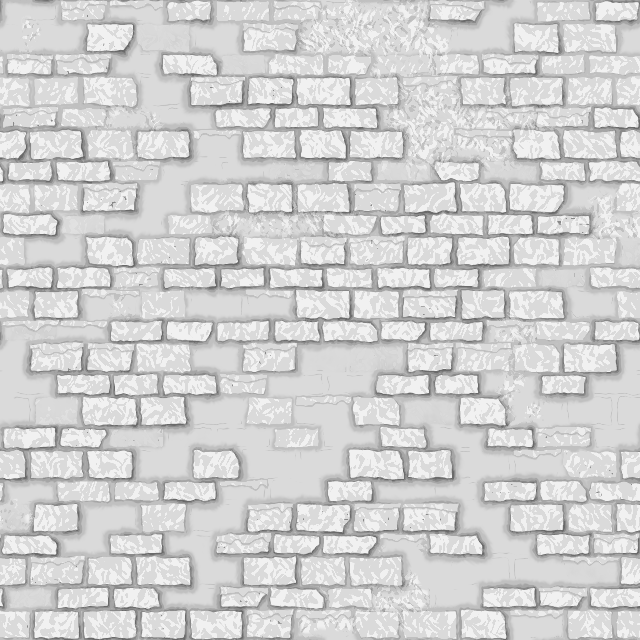
Write a Shadertoy shader that draws this texture map.

```glsl
// Weathered grey brick wall: alternating thin and tall courses of long and short
// bricks, partly buried in plaster. Every brick is a warped box distance with its
// own exposure, chips and plaster lip; joints shade outwards and tones are stepped.
#define PERIODS 6.0          // long + short brick pairs across
#define BRICK_SPLIT 0.54     // share of a pair taken by the long brick
#define ROW_SPLIT 0.42       // share of a course pair taken by the thin course
#define ROW_SHIFT 0.25       // sideways step from course to course
#define JOINT vec2(0.044, 0.032)
#define ROUGHNESS 0.022
#define SHADOW_DEPTH 4.1
#define SHADOW_REACH 0.037
#define CHIP_SHARE 0.25
#define LIP_SHARE 0.16
#define SCRATCH_LEVEL 0.5

float hash(vec2 p) {
    return fract(sin(dot(p, vec2(127.1, 311.7))) * 43758.5);
}

float noise(vec2 p) {
    vec2 i = floor(p), f = fract(p);
    f = f * f * (3.0 - 2.0 * f);
    return mix(mix(hash(i), hash(i + vec2(1, 0)), f.x),
               mix(hash(i + vec2(0, 1)), hash(i + vec2(1, 1)), f.x), f.y);
}

// Index of the strip at x, where strips of two widths alternate
float stripAt(float x, float split) {
    return 2.0 * floor(x) + step(split, fract(x));
}

// Start and width of strip i
vec2 stripSpan(float i, float split) {
    float odd = mod(i, 2.0);
    return vec2(floor(i * 0.5) + odd * split, mix(split, 1.0 - split, odd));
}

// Short curved brush strokes in two crossing directions
float strokes(vec2 p) {
    p += 0.06 * vec2(noise(p * 11.0), noise(p * 11.0 + 31.0));
    float a = noise(vec2(p.x + 0.5 * p.y, p.y - 0.5 * p.x) * vec2(46, 19));
    float b = noise(vec2(p.x - 0.8 * p.y, p.y + 0.8 * p.x) * vec2(40, 16) + 57.0);
    return mix(a, b, smoothstep(0.4, 0.6, noise(p * 9.0 + 11.0)));
}

float boxDistance(vec2 p, vec2 halfSize, float radius) {
    vec2 d = abs(p) - halfSize + radius;
    return length(max(d, 0.0)) + min(max(d.x, d.y), 0.0) - radius;
}

// Patches of scrubbed plaster
float scrubbed(vec2 q) {
    return smoothstep(0.8, 0.92, noise(q * 1.1 + 4.7) + 0.16 * (noise(q * 7.0) - 0.5));
}

// Tone 0 is the palest step, 5 the darkest
vec3 toneColor(float tone) {
    tone = clamp(tone, 0.0, 5.0);
    tone = floor(tone) + smoothstep(0.2, 0.8, fract(tone));
    return vec3(0.945 - 0.088 * tone - 0.0036 * tone * tone);
}

void mainImage(out vec4 fragColor, in vec2 fragCoord) {
    vec2 uv = fragCoord / iResolution.xy;
    vec2 q = PERIODS * vec2(uv.x, 1.0 - uv.y);
    float soft = 0.7 * PERIODS / iResolution.y;
    float row = stripAt(q.y * 2.0, ROW_SPLIT);
    vec2 warp = vec2(noise(q * 13.0), noise(q * 13.0 + 19.0)) - 0.5;
    warp += 0.5 * (vec2(noise(q * 31.0), noise(q * 31.0 + 43.0)) - 0.5);
    float grain = noise(q * 11.0 + 7.0);
    float cluster = noise(q * 8.0 + 23.0) - 0.5;
    float stroke = strokes(q);

    float shadow = 0.0, face = 0.0, scratch = 0.0, outline = 0.0;
    float speck = 0.0, lip = 0.0, lipShade = 0.0;

    for (int j = -1; j <= 1; j++)
    for (int k = -1; k <= 1; k++) {
        // Brick layout
        float r = row + float(j);
        float x = q.x - 0.01 - ROW_SHIFT * r;
        float b = stripAt(x, BRICK_SPLIT) + float(k);
        vec2 xs = stripSpan(b, BRICK_SPLIT);
        vec2 ys = 0.5 * stripSpan(r, ROW_SPLIT);
        vec2 id = vec2(mod(b, 2.0 * PERIODS), mod(r, 4.0 * PERIODS));
        vec3 rnd = vec3(hash(id + 3.0), hash(id + 37.0), hash(id + 71.0));
        vec2 p = vec2(x, q.y) - vec2(xs.x, ys.x) - 0.5 * vec2(xs.y, ys.y);
        float exposure = smoothstep(0.1, 0.7, rnd.x + 0.4 * (noise(id * 0.4) - 0.5));
        exposure *= 1.0 - 0.9 * scrubbed(q - p);

        // Uneven brick shape with an occasional broken corner
        vec2 halfSize = 0.5 * (vec2(xs.y, ys.y) - JOINT - 0.02 * rnd.yz);
        vec2 s = p + ROUGHNESS * warp;
        s += vec2(0.14 * s.y, 0.06 * s.x) * (rnd.zy - 0.5);
        float d = boxDistance(s, halfSize, 0.012);
        if (rnd.y < CHIP_SHARE) {
            vec2 corner = s * sign(rnd.xz - 0.5) - halfSize;
            d = max(d, dot(corner, vec2(0.83, 0.55)) + 0.03 + 0.04 * rnd.z);
        }

        // Joint shadow, heavier below and to the right, streaked by the brush
        float side = 0.95 + 0.25 * clamp((s.x + 2.0 * s.y) * 2.0, -1.0, 1.0);
        float fall = exp(-max(d, 0.0) / SHADOW_REACH);
        float streak = 0.5 + 0.5 * grain + 0.4 * stroke;
        shadow = max(shadow, exposure * side * SHADOW_DEPTH * fall * streak);
        outline = max(outline, exp(-abs(d) / 0.007) * smoothstep(0.35, 0.7, grain));

        // Brick face, scratches and pits
        float cover = smoothstep(soft, -soft, d) * smoothstep(0.05, 0.3, exposure);
        face = max(face, cover);
        float level = SCRATCH_LEVEL + 0.2 * (1.0 - exposure) + 0.16 * (rnd.y - 0.5) + 0.3 * cluster;
        scratch = max(scratch, cover * smoothstep(level - 0.07, level + 0.07, stroke));
        float pit = smoothstep(0.9, 0.96, noise(q * 39.0 + 5.0));
        speck = max(speck, cover * pit * step(0.75, rnd.z) * step(0.0, cluster));

        // Dripping plaster lip over the top edge
        if (rnd.z > 1.0 - LIP_SHARE) {
            float drip = noise(vec2(p.x * 17.0, rnd.x * 90.0));
            float bottom = 0.018 + 0.055 * drip * drip - halfSize.y;
            float e = max(abs(s.x) - halfSize.x - 0.015, max(s.y - bottom, -halfSize.y - 0.014 - s.y));
            lip = max(lip, smoothstep(soft, -soft, e));
            lipShade = max(lipShade, 2.2 * exp(-max(e, 0.0) / 0.013));
        }
    }

    // Layer joints, faces, plaster patches and lips
    float tone = 1.0 + max(shadow * (1.0 - face), 0.75 * outline);
    tone += 2.8 * speck - 1.15 * scratch;
    float patchMask = scrubbed(q) * (1.0 - face);
    tone += patchMask * (0.9 * smoothstep(0.62, 0.75, strokes(q + 9.0)) - 1.2 * smoothstep(0.5, 0.6, stroke));
    float lipTone = lipShade * (0.6 + 0.5 * grain);
    tone = max(tone, mix(tone, 1.0 + lipTone, min(lipTone, 1.0)));
    tone = mix(tone, 1.05 - 0.7 * smoothstep(0.58, 0.7, stroke), lip);
    fragColor = vec4(toneColor(tone), 1.0);
}
```
